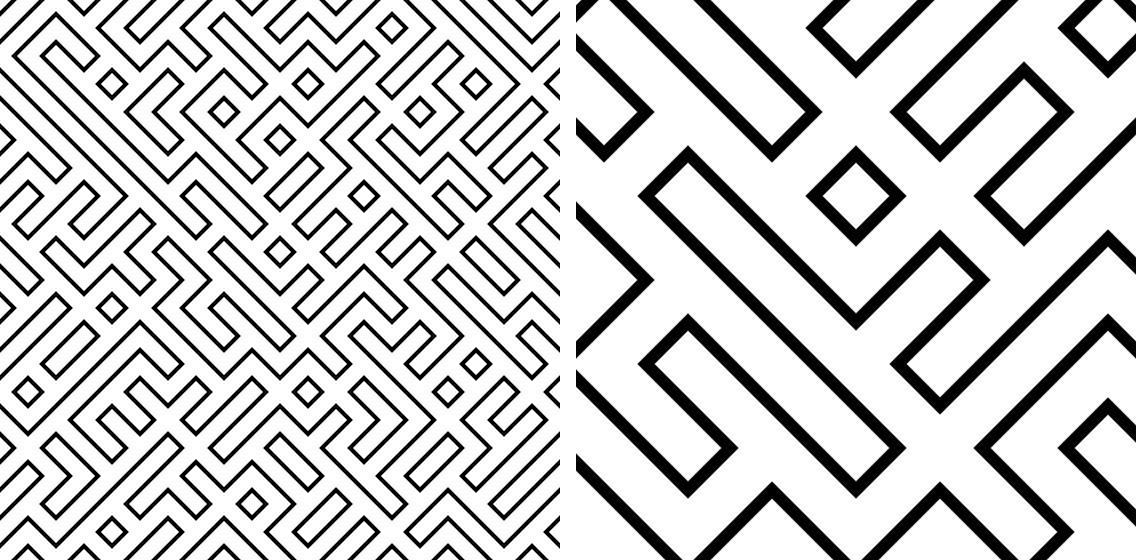
Left, the full canvas; right, a detail of the centre.
A WebGL 1 fragment shader for this pattern:

```glsl
precision highp float;
// Seamless maze of mitred diagonal strokes on randomly turned Truchet tiles.

uniform vec2 u_resolution;

const float TILES = 20.0;         // whole tiles along one side of the canvas
const float STROKE_WIDTH = 0.145; // in tiles
const vec3 PAPER = vec3(1.0);
const vec3 INK = vec3(0.0);

// Pseudo-random value in [0, 1) for a cell.
float hash(vec2 cell) {
    vec3 p = fract(cell.xyx * vec3(0.1031, 0.1030, 0.0973) + 0.317);
    p += dot(p, p.yzx + 33.33);
    return fract((p.x + p.y) * p.z);
}

// Distance to two parallel strokes that join the midpoints of the tile sides.
// The field is mirror symmetric at every side, so neighbours meet in sharp mitres.
float strokeDistance(vec2 local, float turned) {
    float x = mix(local.x, -local.x, turned);
    return abs(abs(x + local.y) - 0.5) * sqrt(0.5);
}

// Distance to the maze, repeating after the given number of tiles.
float mazeDistance(vec2 p, float period) {
    vec2 cell = mod(floor(p), period);
    float turned = step(0.5, hash(cell));
    return strokeDistance(fract(p) - 0.5, turned);
}

// Smooth coverage of a stroke of the given width.
float strokeCoverage(float dist, float width, float pixel) {
    float edge = dist - 0.5 * width;
    return 1.0 - smoothstep(-0.75 * pixel, 0.75 * pixel, edge);
}

void main() {
    float tilesPerPixel = TILES / u_resolution.y;
    vec2 p = gl_FragCoord.xy * tilesPerPixel;
    float ink = strokeCoverage(mazeDistance(p, TILES), STROKE_WIDTH, tilesPerPixel);
    gl_FragColor = vec4(mix(PAPER, INK, ink), 1.0);
}
```
